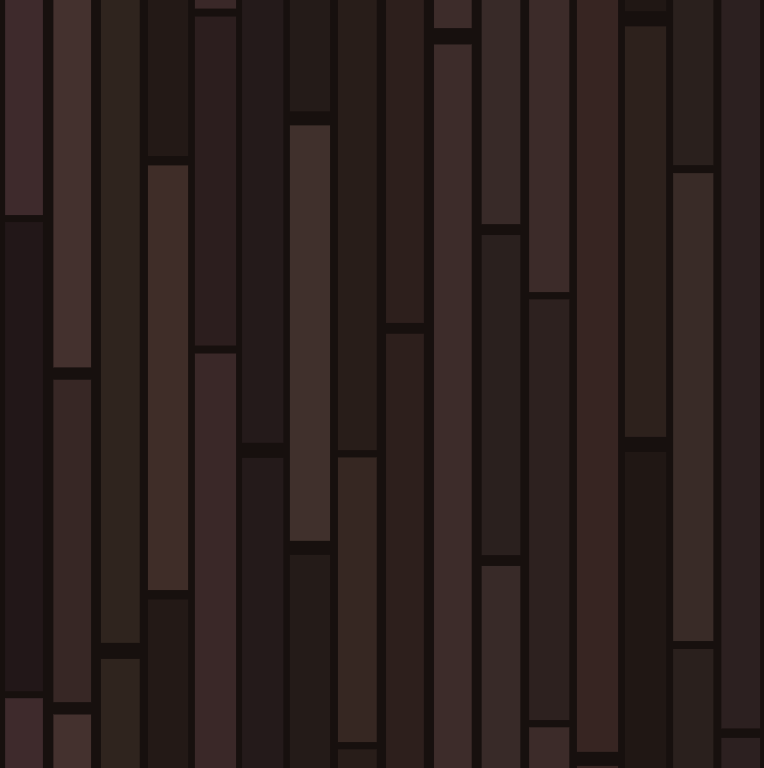
Write a Shadertoy shader that draws this pattern.

```glsl
#define COLUMNS 16.0
#define HALF_WIDTH 0.413      // board half width, in columns
#define JOINT_HALF 0.0076     // half thickness of an end joint
#define BOARD_LENGTH 0.47     // mean length of the inserted board
#define BASE_SHADE 0.192
#define SPLIT_CONTRAST 0.055
#define GAP_COLOR vec3(0.09, 0.062, 0.055)

const float PI = 3.14159265;

// Distance between two heights on a vertically wrapping tile
float wrapDistance(float a, float b) {
    return abs(fract(a - b + 0.5) - 0.5);
}

// Height of the first joint: accelerating stagger plus layered sines
float firstJoint(float column) {
    float drift = 0.38 + column * (0.0537 + 0.0252 * column);
    float swell = sin(PI * column / 8.0);
    return fract(drift + 0.4 * swell * swell + 0.1 * cos(0.95 * (column - 9.6)));
}

// Some columns hold a second, differently shaded board
bool isSplit(float column) {
    return cos(2.0 * PI * (0.3 * column - 0.05)) > -0.2;
}

float jointHalf(float column) {
    return JOINT_HALF * (1.0 + 0.4 * cos(1.75 * (column - 9.0)));
}

// Brown tint varying from board to board
vec3 boardColor(float column, bool split, bool inserted) {
    float shade = BASE_SHADE + 0.03 * cos(2.36 * (column - 9.0))
                + 0.02 * cos(0.7 * column - 0.6);
    if (split) {
        float contrast = SPLIT_CONTRAST * cos(PI * column / 3.0);
        shade += inserted ? -contrast : contrast;
    }
    shade = clamp(shade, 0.125, 0.265);
    float green = 0.72 + 0.04 * cos(0.5 * PI * (column - 2.0));
    float blue = 0.67 + 0.05 * cos(0.4 * PI * column);
    return shade * vec3(1.0, green, blue);
}

void mainImage(out vec4 fragColor, in vec2 fragCoord) {
    vec2 uv = fragCoord / iResolution.xy;
    float depth = 1.0 - uv.y;
    float column = floor(uv.x * COLUMNS);
    float across = fract(uv.x * COLUMNS) - 0.5;

    // Long edges, with slight width and position jitter
    float halfWidth = HALF_WIDTH + 0.02 * cos(0.25 * PI * (column - 4.5));
    float center = 0.02 * cos(0.57 * (column - 13.5));
    float inside = (halfWidth - abs(across - center)) / COLUMNS;

    // End joints
    float start = firstJoint(column);
    float len = BOARD_LENGTH + 0.15 * cos(1.8 * column);
    float thickness = jointHalf(column);
    bool split = isSplit(column);
    inside = min(inside, wrapDistance(depth, start) - thickness);
    if (split) {
        inside = min(inside, wrapDistance(depth, start + len) - thickness);
    }

    bool inserted = fract(depth - start) < len;
    vec3 board = boardColor(column, split, inserted);
    float pixel = 1.0 / iResolution.y;
    float cover = smoothstep(-0.6 * pixel, 0.6 * pixel, inside);
    fragColor = vec4(mix(GAP_COLOR, board, cover), 1.0);
}
```
